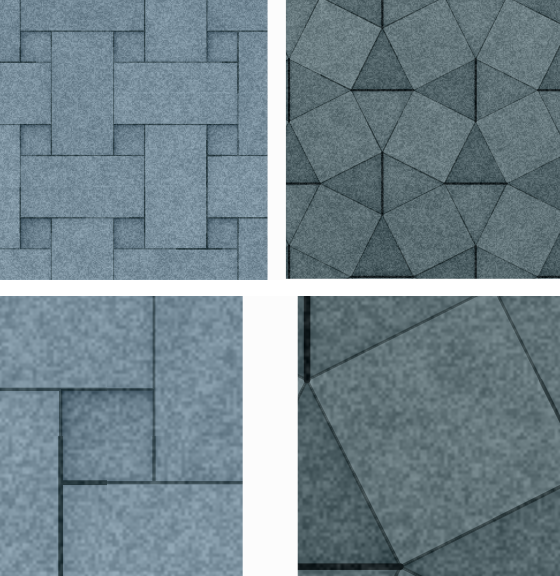
Top, the full canvas; bottom, a detail of the centre.
Reproduce this pattern procedurally as a WebGL 1 fragment shader.

```glsl
precision highp float;
// Two grey-blue felt panels on white: a basket weave and a relief of tilted squares with folded triangles.
uniform vec2 u_resolution;

float hash(vec2 p) {
  vec3 q = fract(p.xyx * vec3(0.1031, 0.1030, 0.0973));
  q += dot(q, q.yzx + 33.33);
  return fract((q.x + q.y) * q.z);
}

float noise(vec2 p) {
  vec2 i = floor(p), f = fract(p);
  f = f * f * (3.0 - 2.0 * f);
  return mix(mix(hash(i), hash(i + vec2(1.0, 0.0)), f.x),
             mix(hash(i + vec2(0.0, 1.0)), hash(i + 1.0), f.x), f.y);
}

// Coverage of a line of half width w at distance d
float line(float d, float w, float px) {
  return clamp((w - d) / px + 0.5, 0.0, 1.0);
}

// Mottled fibres, centred on zero
float felt(vec2 p) {
  float grain = noise(p * 27.0) - 0.5;
  float fibre = noise(p * vec2(11.0, 15.0) + 40.0) - 0.5;
  float cloud = noise(p * 2.3 + 90.0) - 0.5;
  return 0.13 * grain + 0.07 * fibre + 0.04 * cloud;
}

vec3 weavePanel(vec2 p, float px) {
  p -= vec2(2.65, 3.0);
  vec2 id = floor(p / 3.0 + 0.5);
  vec2 c = p - 3.0 * id;
  bool across = mod(id.x + id.y, 2.0) > 0.5;
  vec2 a = across ? c.yx : c;

  // Which strip or sunken square lies on top here
  vec2 side = step(1.0, abs(a)) * sign(a);
  bool onStrip = side.x == 0.0;
  bool sunken = side.x * side.y != 0.0;
  vec2 toOwner = onStrip ? vec2(0.0) : (sunken ? 0.5 * side : side);
  vec2 owner = id + (across ? toOwner.yx : toOwner);
  float tone = 0.05 * (hash(owner * 2.0 + 31.0) - 0.5);

  // Soft shadow at the upper left of each sunken square
  if (sunken) {
    vec2 m = c - 1.5 * sign(c) + 0.5;
    tone -= 0.03 + 0.13 * (exp(-m.x * 10.0) + exp(-m.y * 9.0));
  }

  // Strip edges, uneven in depth, and a faint crease
  float longEdge = abs(abs(a.x) - 1.0);
  float crossEdge = onStrip ? 9.0 : abs(abs(a.y) - 1.0);
  float d = min(longEdge, crossEdge);
  float wear = hash(id * 3.0 + sign(a) + 17.0);
  float depth = mix(0.5, 0.9, wear);
  if (!onStrip) tone -= 0.07 * exp(-d * 14.0);
  tone += 0.025 * line(abs(c.y + 0.02), 0.02, px);
  vec3 col = vec3(0.47, 0.555, 0.61) + tone;
  return mix(col, vec3(0.13, 0.2, 0.22), depth * line(d, 0.012 + 0.014 * wear, px));
}

vec3 foldPanel(vec2 p, float px) {
  p -= vec2(13.79, 1.4);
  vec2 id = floor(p / 3.0 + 0.5);
  vec2 c = p - 3.0 * id;
  float flip = mod(id.x + id.y, 2.0) > 0.5 ? -1.0 : 1.0;
  c.x *= flip;

  // Tilted square with its corners on the cell sides
  vec2 n = vec2(2.0 * c.x - c.y, c.x + 2.0 * c.y);
  float square = (max(abs(n.x), abs(n.y)) - 2.5) / sqrt(5.0);

  // Deep slots where two triangles meet
  float upright = length(vec2(abs(c.x) - 1.5, max(0.5 - c.y * sign(c.x), 0.0)));
  float level = length(vec2(abs(c.y) - 1.5, max(0.5 + c.x * sign(c.y), 0.0)));
  float slot = min(upright, level);

  // Triangles slope to their slots and are lit from above
  float tone = 0.04 * (hash(id + 53.0) - 0.5) + 0.015;
  if (square > 0.0) {
    vec2 facing = abs(n.x) > abs(n.y) ? vec2(0.0, -sign(n.x)) : vec2(sign(n.y) * flip, 0.0);
    tone = -0.025 - 0.035 * facing.y - 0.02 * facing.x;
    tone -= 0.05 * exp(-square * 9.0) + 0.08 * exp(-slot * 8.0);
  }
  vec3 col = vec3(0.39, 0.46, 0.48) + tone - 0.005 * p.y;
  float wear = hash(id * 5.0 + sign(n) + 71.0);
  col = mix(col, vec3(0.14, 0.19, 0.2), (0.55 + 0.3 * wear) * line(abs(square), 0.012 + 0.01 * wear, px));
  return mix(col, vec3(0.07, 0.1, 0.11), 0.92 * line(slot, 0.035, px));
}

void main() {
  // Nine units high, y running down
  float px = 9.0 / u_resolution.y;
  vec2 p = vec2(gl_FragCoord.x, u_resolution.y - gl_FragCoord.y) * px;
  float fibres = felt(p);
  vec3 col = vec3(0.99);
  col = mix(col, weavePanel(p, px) + fibres, line(p.x, 8.6, px));
  float rightPanel = line(-p.x, -9.19, px) * line(p.y, 8.96, px);
  col = mix(col, foldPanel(p, px) + fibres, rightPanel);
  gl_FragColor = vec4(clamp(col, 0.0, 1.0), 1.0);
}
```
